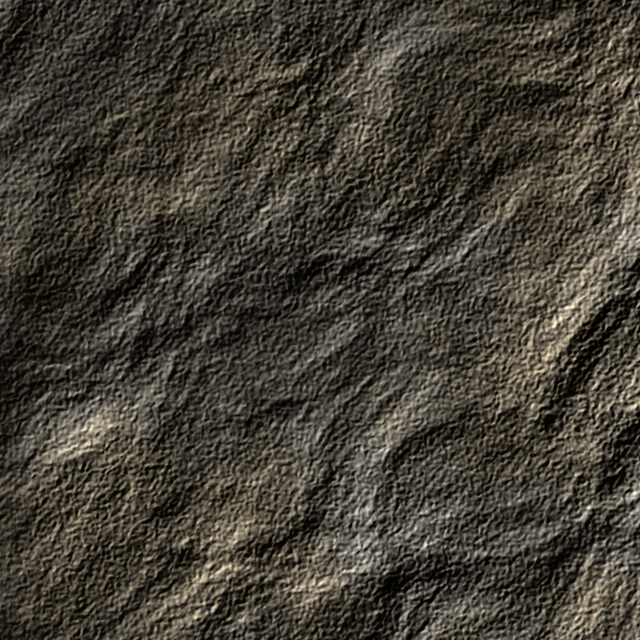
A WebGL 1 fragment shader for this texture:

```glsl
precision highp float;

uniform vec2 u_resolution;

vec2 gradientAt(vec2 cell) {
  vec3 h = fract(cell.xyx * vec3(0.1031, 0.1030, 0.0973));
  h += dot(h, h.yzx + 33.33);
  float angle = 6.2832 * fract((h.x + h.y) * h.z);
  return vec2(cos(angle), sin(angle));
}

float gradientNoise(vec2 p) {
  vec2 i = floor(p), f = p - i;
  vec2 w = f * f * f * (f * (f * 6.0 - 15.0) + 10.0);
  vec2 e = vec2(1.0, 0.0);
  float bottom = mix(dot(gradientAt(i), f), dot(gradientAt(i + e), f - e), w.x);
  float top = mix(dot(gradientAt(i + e.yx), f - e.yx), dot(gradientAt(i + 1.0), f - 1.0), w.x);
  return mix(bottom, top, w.y);
}

// Diagonal folds with softly creased valleys
float foldHeight(vec2 p) {
  vec2 warp = vec2(gradientNoise(p * 4.1 + 7.0), gradientNoise(p * 4.1 + 41.0));
  p += 0.09 * warp;
  vec2 q = vec2(dot(p, vec2(0.71, 0.71)) * 3.1, dot(p, vec2(-0.71, 0.71)) * 4.2);
  float height = 0.0, amplitude = 0.23;
  for (int i = 0; i < 5; i++) {
    float n = gradientNoise(q + 13.7);
    height += amplitude * (n + 0.35 * sqrt(n * n + 0.008));
    q = mat2(1.6, 1.2, -1.2, 1.6) * q + 5.3;
    amplitude *= 0.51;
  }
  return height;
}

// Fine pebbled grain, its two layers turned against each other
float grainHeight(vec2 p) {
  p += 0.0025 * vec2(gradientNoise(p * 53.0), gradientNoise(p * 53.0 + 19.0));
  vec2 turned = mat2(0.8, 0.6, -0.6, 0.8) * p;
  vec2 counter = mat2(0.9, -0.44, 0.44, 0.9) * p;
  return gradientNoise(turned * 122.0 + 9.0) / 122.0 + 0.7 * gradientNoise(counter * 158.0 + 3.0) / 158.0;
}

void main() {
  vec2 p = gl_FragCoord.xy / min(u_resolution.x, u_resolution.y);

  // Slopes facing the light at the upper left
  vec2 toLight = vec2(-0.64, 0.77);
  float foldSlope = (foldHeight(p) - foldHeight(p + toLight * 0.003)) / 0.003;
  vec2 grainStep = vec2(-0.75, 0.66) * 0.001;
  float grainSlope = (grainHeight(p - grainStep) - grainHeight(p + grainStep)) / 0.002;

  // Broad lighting, brightest at the lower right
  float exposure = 1.0 + 0.28 * (p.x - 0.5) - 0.2 * (p.y - 0.5);
  exposure += 0.36 * gradientNoise(p * 3.4 + 23.0);
  exposure *= mix(0.65, 1.0, smoothstep(0.0, 0.14, p.x + 0.15 * p.y));
  float lit = exposure * (0.235 + 0.071 * foldSlope + 0.16 * grainSlope);
  float luminance = 0.5 * (lit + sqrt(lit * lit + 0.009));

  // Grey stone with faint brown stains
  float stain = smoothstep(-0.3, 0.4, gradientNoise(p * 3.0 + 61.0) + 0.4 * gradientNoise(p * 9.0));
  vec3 tint = mix(vec3(1.02, 1.0, 0.95), vec3(1.07, 1.0, 0.87), stain);
  vec3 color = luminance * tint + vec3(0.006, 0.0, -0.014);
  gl_FragColor = vec4(clamp(color, 0.0, 1.0), 1.0);
}
```
